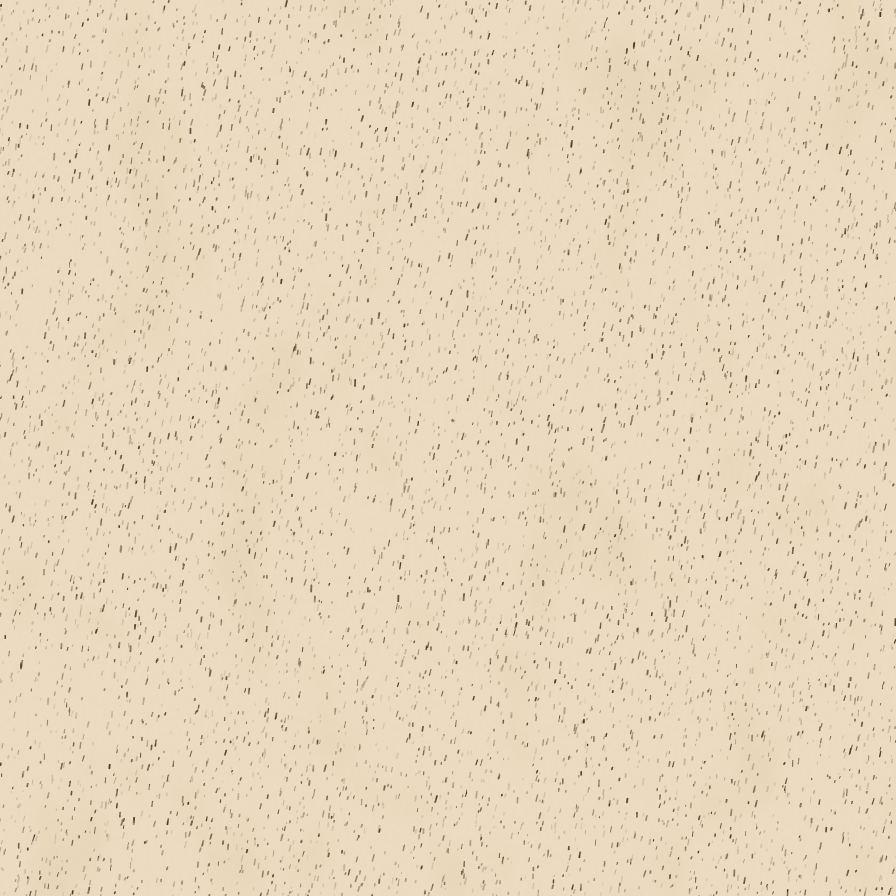
Write a Shadertoy shader that draws this texture.

```glsl
// Cream paper sprinkled with tiny, dark, nearly upright flecks.
// Jittered grids scatter leaning capsules, gradient noise clusters and breaks
// them, and a slow noise adds a faint mottling to the ground.

#define GROUND vec3(0.922, 0.857, 0.752)
#define MOTTLE vec3(0.895, 0.825, 0.705)
#define FLECK vec3(0.24, 0.20, 0.13)
#define GRID vec2(70.0, 50.0)
#define LAYERS 3
#define DENSITY 0.70
#define CLUSTERING 0.75
#define HALF_WIDTH 0.00085
#define HALF_LENGTH 0.0024
#define LEAN 0.17

vec4 hash4(vec2 p) {
    vec4 q = fract(p.xyxy * vec4(0.1031, 0.1030, 0.0973, 0.1099));
    q += dot(q, q.wzxy + 33.33);
    return fract((q.xxyz + q.yzzw) * q.zywx);
}

// Gradient noise, roughly -0.7 to 0.7
float cornerSlope(vec2 corner, vec2 offset) {
    float angle = 6.28318 * hash4(corner + 17.0).x;
    return dot(vec2(cos(angle), sin(angle)), offset);
}

float gradientNoise(vec2 p) {
    vec2 i = floor(p), f = fract(p);
    vec2 s = f * f * f * (f * (f * 6.0 - 15.0) + 10.0);
    vec2 e = vec2(1.0, 0.0);
    float low = mix(cornerSlope(i, f), cornerSlope(i + e, f - e), s.x);
    float high = mix(cornerSlope(i + e.yx, f - e.yx),
                     cornerSlope(i + e.xx, f - e.xx), s.x);
    return mix(low, high, s.y);
}

// Opacity of the fleck that belongs to one grid cell
float fleck(vec2 uv, vec2 cell, vec2 shift, float seed, float pixel) {
    vec4 place = hash4(cell + seed);
    vec4 form = hash4(cell + seed + 213.7);
    vec2 center = (cell + place.xy) / GRID - shift;
    vec2 q = uv - center;
    q.x -= q.y * (LEAN + 0.3 * (form.x - 0.5));

    // Skip distant cells before evaluating the cluster noise
    if (abs(q.x) > 0.003 + pixel || abs(q.y) > 0.009 + pixel) return 0.0;
    float crowd = gradientNoise(center * vec2(48.0, 13.0))
                + 0.5 * gradientNoise(center * vec2(9.0, 7.0) + 40.0);
    if (place.z > DENSITY + CLUSTERING * crowd) return 0.0;

    float width = HALF_WIDTH * mix(0.55, 1.25, form.y);
    float reach = HALF_LENGTH * mix(0.25, 1.4, form.z * form.z);
    float dist = length(vec2(q.x, max(abs(q.y) - reach, 0.0))) - width;
    float strength = mix(0.14, 0.95, pow(form.w, 1.7));
    return strength * clamp(0.5 - dist / pixel, 0.0, 1.0);
}

void mainImage(out vec4 fragColor, in vec2 fragCoord) {
    vec2 uv = fragCoord / iResolution.y;
    float pixel = 1.0 / iResolution.y;

    // Mottled ground
    float cloud = gradientNoise(uv * vec2(9.0, 6.0) + 5.0)
                + 0.5 * gradientNoise(uv * vec2(24.0, 15.0) + 61.0);
    vec3 color = mix(GROUND, MOTTLE, 0.65 * smoothstep(0.0, 0.8, cloud));
    color += 0.006 * gradientNoise(uv * vec2(210.0, 120.0));

    // Scattered flecks, broken up by fine noise
    float clear = 1.0;
    for (int layer = 0; layer < LAYERS; layer++) {
        float seed = 97.0 * float(layer) + 11.0;
        vec2 shift = vec2(0.0047, 0.0073) * float(layer);
        vec2 home = floor((uv + shift) * GRID);
        for (int y = -1; y <= 1; y++)
        for (int x = -1; x <= 1; x++) {
            vec2 cell = home + vec2(x, y);
            clear *= 1.0 - fleck(uv, cell, shift, seed, pixel);
        }
    }
    float wear = 0.9 + 0.7 * gradientNoise(uv * vec2(260.0, 170.0) + 9.0);
    float ink = (1.0 - clear) * clamp(wear, 0.35, 1.0);

    fragColor = vec4(mix(color, FLECK, ink), 1.0);
}
```
